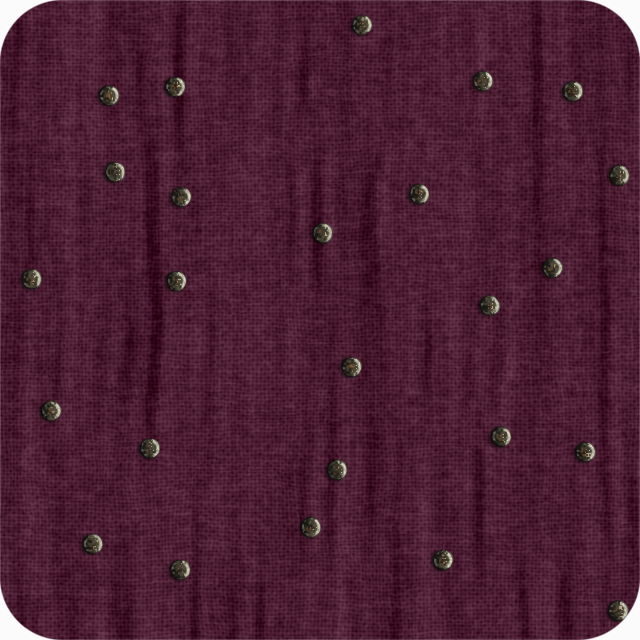
Reproduce this texture procedurally as a WebGL 2 fragment shader.

```glsl
#version 300 es
precision highp float;
precision highp int;
// Plum crinkled gauze with scattered small metal studs on a rounded swatch.
// The weave is two crossed sets of cosine threads disturbed by value noise,
// the folds are stretched noise lit from one side, studs sit on a jittered grid.

uniform vec2 u_resolution;
out vec4 fragColor;

const float PI = 3.14159265;
const vec3 CLOTH = vec3(0.290, 0.108, 0.190);
const vec3 CLOTH_STEP = vec3(0.060, 0.054, 0.056);  // colour change per unit of shade
const vec3 PAPER = vec3(0.985);
const vec3 METAL_DARK = vec3(0.10, 0.095, 0.075);
const vec3 METAL_MID = vec3(0.31, 0.29, 0.23);
const vec3 METAL_RUST = vec3(0.42, 0.27, 0.13);
const vec3 METAL_LIGHT = vec3(0.88, 0.87, 0.78);
const float THREADS = 164.0;       // threads across the canvas
const float CORNER_RADIUS = 0.098;
const float STUD_RADIUS = 0.0158;
const float STUD_GRID = 5.0;
const float STUD_JITTER = 0.84;
const float STUD_SHARE = 0.92;     // share of grid cells that hold a stud

// Integer hash of a lattice point, two values in 0..1
vec2 hash2(vec2 cell) {
    uvec2 v = uvec2(ivec2(cell)) * 1664525u + 1013904223u;
    v.x += v.y * 1664525u;
    v.y += v.x * 1664525u;
    v ^= v >> 16u;
    v.x += v.y * 1664525u;
    v.y += v.x * 1664525u;
    v ^= v >> 16u;
    return vec2(v >> 8u) / 16777216.0;
}

// Smooth value noise in -1..1
float noise(vec2 p) {
    vec2 i = floor(p), f = fract(p);
    f = f * f * (3.0 - 2.0 * f);
    float low = mix(hash2(i).x, hash2(i + vec2(1, 0)).x, f.x);
    float high = mix(hash2(i + vec2(0, 1)).x, hash2(i + vec2(1, 1)).x, f.x);
    return 2.0 * mix(low, high, f.y) - 1.0;
}

// Height of the long vertical folds
float foldHeight(vec2 uv) {
    uv.x += 0.007 * noise(uv * vec2(5.0, 6.0) + 31.0);
    return 0.65 * noise(uv * vec2(23.0, 1.7) + 7.0)
         + 0.35 * noise(uv * vec2(47.0, 4.5) + 53.0);
}

// Side light on the folds, with narrow dark creases on steep slopes
float foldShade(vec2 uv) {
    float height = foldHeight(uv);
    float slope = (height - foldHeight(uv + vec2(0.006, 0.0))) / 0.006;
    return 0.25 * height + 0.018 * slope - 0.5 * smoothstep(16.0, 32.0, -slope);
}

// Plain weave: gaps between threads, over-under checker, uneven yarn
float weaveShade(vec2 uv) {
    vec2 p = uv * THREADS;
    p += 0.65 * vec2(noise(p * vec2(0.13, 0.07)), noise(p * vec2(0.06, 0.15) + 90.0));
    p += 0.16 * vec2(noise(p * 0.6 + 17.0), noise(p * 0.6 + 71.0));
    vec2 threads = cos(2.0 * PI * p);
    float checker = sin(PI * p.x) * sin(PI * p.y);
    float slubs = 0.45 * noise(p * vec2(0.35, 1.0) + 11.0)
                + 0.35 * noise(p * vec2(1.0, 0.25) + 43.0);
    float fuzz = 0.55 * noise(p * 1.5 + 5.0);
    float holes = -0.35 * max(-threads.x, 0.0) * max(-threads.y, 0.0);
    return 0.32 * threads.x + 0.34 * threads.y + 0.3 * checker + slubs + fuzz + holes + 0.08;
}

// Worn metal dome: dark left, speckled centre, bright right rim
vec3 studColor(vec2 d, vec2 seed) {
    float r = length(d);
    float side = dot(d, normalize(vec2(1.0, 0.12)));
    float grain = noise(d * 4.5 + seed * 40.0);
    float flecks = noise(d * 7.0 + seed * 80.0 + 20.0);
    vec3 color = mix(METAL_DARK, METAL_MID, smoothstep(-0.9, 0.6, side + 0.6 * grain));
    float core = 1.0 - smoothstep(0.3, 0.65, r);
    color = mix(color, METAL_RUST, core * smoothstep(0.1, 0.7, flecks));
    float rim = smoothstep(0.52, 0.75, r) * smoothstep(0.15, 0.6, side + 0.25 * grain);
    float glint = smoothstep(0.35, 0.75, flecks) * smoothstep(-0.2, 0.4, side);
    color = mix(color, METAL_LIGHT, max(rim * (0.8 + 0.2 * flecks), 0.7 * glint));
    float backRim = smoothstep(0.6, 0.75, r) * (1.0 - smoothstep(0.8, 0.95, r));
    color += 0.22 * backRim * smoothstep(0.2, 0.8, -side) * smoothstep(-0.4, 0.5, grain);
    return color * (1.0 - 0.55 * smoothstep(0.85, 1.0, r));
}

void main() {
    vec2 uv = gl_FragCoord.xy / u_resolution;
    float pixel = 1.0 / min(u_resolution.x, u_resolution.y);

    // Cloth
    float shade = weaveShade(uv) + foldShade(uv) + 0.12 * noise(uv * 9.0 + 3.0);
    vec3 color = max(CLOTH + CLOTH_STEP * shade, vec3(0.06, 0.01, 0.03));

    // Studs with a soft shadow on their left
    vec2 home = floor(uv * STUD_GRID);
    for (int y = -1; y <= 1; y++) {
        for (int x = -1; x <= 1; x++) {
            vec2 cell = home + vec2(x, y);
            vec2 seed = hash2(cell + 211.0);
            if (hash2(cell + 467.0).x > STUD_SHARE) continue;
            vec2 center = (cell + 0.5 + STUD_JITTER * (seed - 0.5)) / STUD_GRID;
            vec2 d = (uv - center) / STUD_RADIUS;
            float edge = length(d) + 0.06 * noise(d * 2.0 + seed * 60.0);
            float shadow = 1.0 - smoothstep(0.75, 1.3, length(d + vec2(0.2, 0.08)));
            color *= 1.0 - 0.5 * shadow;
            float blur = pixel / STUD_RADIUS;
            color = mix(color, studColor(d, seed), 1.0 - smoothstep(1.0 - blur, 1.0 + blur, edge));
        }
    }

    // Rounded swatch outline
    vec2 q = abs(uv - 0.5) - (0.5 - CORNER_RADIUS);
    float outline = length(max(q, 0.0)) - CORNER_RADIUS;
    color = mix(color, PAPER, smoothstep(-pixel, pixel, outline));
    fragColor = vec4(color, 1.0);
}
```
